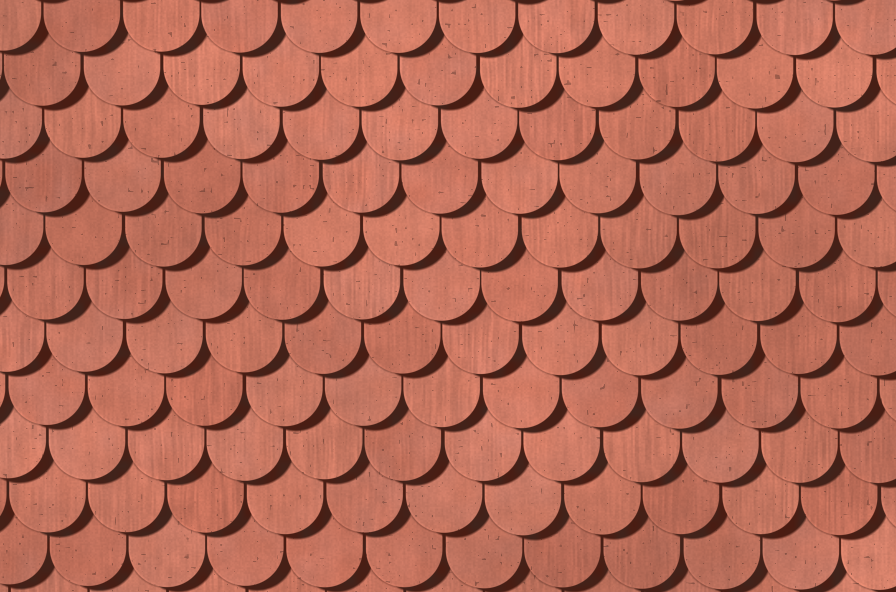
Reproduce this texture procedurally as a Shadertoy shader.

```glsl
// Overlapping rows of round-ended terracotta shingles with hard slanting shadows.

const float TILES_ACROSS = 11.31;
const float ROW_PITCH = 0.6745;              // in tile widths
const float RADIUS = 0.483;
const vec2 GRID_ORIGIN = vec2(0.105, 0.059);
const float ROW_DRIFT = -0.0075;             // sideways slip per row
const vec2 SHADOW_OFFSET = vec2(0.145, -0.06);

const vec3 CLAY_LIGHT = vec3(0.81, 0.485, 0.395);
const vec3 CLAY_DEEP = vec3(0.73, 0.405, 0.325);
const vec3 CLAY_PALE = vec3(0.76, 0.49, 0.43);
const vec3 SHADOW_WARM = vec3(0.29, 0.11, 0.07);
const vec3 SHADOW_GREY = vec3(0.25, 0.14, 0.11);

float hash(vec2 p) {
    vec3 q = fract(vec3(p.xyx) * 0.1031);
    q += dot(q, q.yzx + 33.33);
    return fract((q.x + q.y) * q.z);
}

float noise(vec2 p) {
    vec2 i = floor(p), f = fract(p);
    f = f * f * (3.0 - 2.0 * f);
    return mix(mix(hash(i), hash(i + vec2(1, 0)), f.x),
               mix(hash(i + vec2(0, 1)), hash(i + vec2(1, 1)), f.x), f.y);
}

// Sideways position of a row: alternate rows are staggered by half a shingle
float rowShift(float row) {
    return GRID_ORIGIN.x + ROW_DRIFT * row + 0.5 * mod(row, 2.0);
}

// Column and row of the shingle nearest to p within a given row
vec2 tileId(vec2 p, float row) {
    return vec2(floor(p.x - rowShift(row) + 0.5), row);
}

// Position relative to the bottom tip, with a little laying error
vec2 tileLocal(vec2 p, vec2 id) {
    vec2 tip = vec2(id.x + rowShift(id.y), GRID_ORIGIN.y + id.y * ROW_PITCH);
    vec2 error = vec2(hash(id + 40.0), hash(id + 71.0)) - 0.5;
    return p - tip - error * vec2(0.018, 0.03);
}

// Half disc below, straight sides above
float shingleDistance(vec2 q) {
    return length(vec2(q.x, min(q.y - RADIUS, 0.0))) - RADIUS;
}

float rowDistance(vec2 p, float row) {
    return shingleDistance(tileLocal(p, tileId(p, row)));
}

float coverage(float d, float softness) {
    return 1.0 - smoothstep(-softness, softness, d);
}

vec3 clayColor(vec2 q, vec2 id, vec2 p, float d) {
    float tone = hash(id + 13.0);
    vec2 seed = id * 17.0 + 100.0;
    vec3 color = mix(CLAY_DEEP, CLAY_LIGHT, 0.32 + 0.6 * tone);
    color = mix(color, CLAY_PALE, 0.55 * hash(id + 29.0) * noise(q * 4.0 + seed));

    // Vertical brushed grain, stronger on some shingles
    float bend = 0.03 * noise(q * 3.0 + seed);
    float grain = noise(vec2((q.x + bend) * 38.0, q.y * 2.5) + seed) - 0.5;
    color *= 1.0 + grain * mix(0.04, 0.17, hash(id + 57.0));

    // Mottling, fine grit and sparse pits
    color *= 0.965 + 0.07 * noise(p * 5.0 + 30.0);
    color *= 0.965 + 0.07 * noise(p * 48.0 + 200.0);
    color *= 1.0 - 0.25 * smoothstep(0.9, 0.97, noise(p * 24.0 + 400.0));

    // Broad weathering
    color *= 0.92 + 0.15 * noise(p * 0.45 + 9.0);

    // Pale lip on the lit lower edge
    float lip = smoothstep(-0.035, -0.01, d) * (1.0 - smoothstep(-0.3, 0.1, q.x));
    return color * (1.0 + 0.07 * lip);
}

void mainImage(out vec4 fragColor, in vec2 fragCoord) {
    float pixel = TILES_ACROSS / iResolution.x;
    vec2 p = fragCoord * pixel;
    p.y += 0.004 * (p.x - 0.5 * TILES_ACROSS);

    float baseRow = floor((p.y - GRID_ORIGIN.y) / ROW_PITCH);
    vec3 shade = mix(SHADOW_WARM, SHADOW_GREY, noise(p * 7.0 + 60.0));
    vec3 color = shade;

    // Paint rows upward: each throws its shadow, then covers the one below
    for (int i = -1; i <= 1; i++) {
        float row = baseRow + float(i);
        vec2 id = tileId(p, row);
        vec2 q = tileLocal(p, id);
        float d = shingleDistance(q);

        float thrown = coverage(rowDistance(p - SHADOW_OFFSET, row), pixel + 0.008);
        float contact = 0.45 * coverage(d - 0.012, pixel + 0.006);
        color = mix(color, shade, max(thrown, contact));
        color = mix(color, clayColor(q, id, p, d), coverage(d, 0.75 * pixel));
    }
    fragColor = vec4(color, 1.0);
}
```
